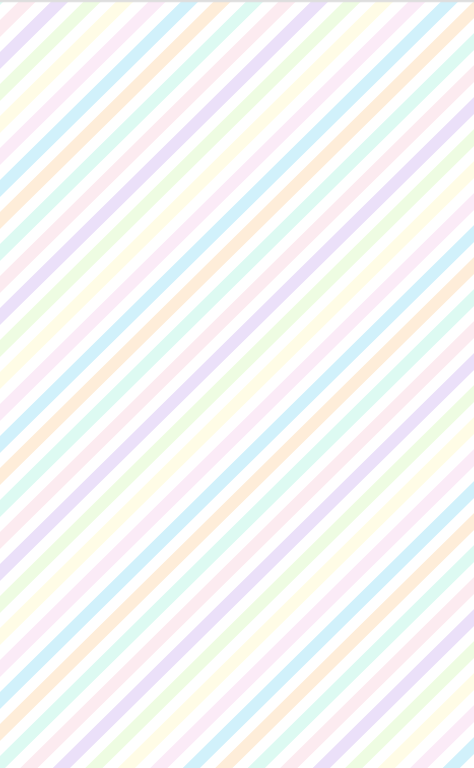
This pattern is drawn by a Shadertoy shader. Its source:

```glsl
// Pastel diagonal stripes on white: eight colours cycle three times down the canvas.
// A slanted coordinate is cut into equal bands; each band index picks its colour,
// and a distance to the band centre gives a smooth-edged stripe.

const float CYCLES_DOWN = 3.0;      // full colour cycles per canvas height
const int COLOUR_COUNT = 8;
const float SLOPE = 0.985;          // rise of a stripe per unit of run
const float FIRST_CENTRE = 0.2454;  // first blue stripe on the left edge, from the top
const float STRIPE_FILL = 0.53;     // coloured part of each band
const float EDGE_HEIGHT = 0.0028;   // thin shaded line along the top
const vec3 EDGE_GREY = vec3(0.87);
const vec3 PAPER = vec3(1.0);

const vec3 PASTELS[COLOUR_COUNT] = vec3[COLOUR_COUNT](
    vec3(0.82, 0.945, 0.985),  // blue
    vec3(0.995, 0.93, 0.85),   // orange
    vec3(0.865, 0.98, 0.95),   // mint
    vec3(0.99, 0.92, 0.94),    // pink
    vec3(0.92, 0.88, 0.975),   // lilac
    vec3(0.935, 0.99, 0.885),  // green
    vec3(1.0, 0.99, 0.90),     // yellow
    vec3(0.985, 0.92, 0.97)    // rose
);

// Colour of the stripe with any integer index
vec3 stripeColour(float index) {
    return PASTELS[int(mod(index, float(COLOUR_COUNT)))];
}

void mainImage(out vec4 fragColor, in vec2 fragCoord) {
    float pixel = 1.0 / iResolution.y;
    vec2 p = fragCoord * pixel;
    float depth = 1.0 - p.y;

    // Slanted coordinate, with whole numbers at stripe centres
    float bands = CYCLES_DOWN * float(COLOUR_COUNT);
    float across = (depth + SLOPE * p.x - FIRST_CENTRE) * bands;
    float index = floor(across + 0.5);

    // Signed distance to the stripe edge, in band units
    float edge = abs(across - index) - 0.5 * STRIPE_FILL;
    float blur = bands * pixel * 0.8;
    float stripe = 1.0 - smoothstep(-blur, blur, edge);
    vec3 colour = mix(PAPER, stripeColour(index), stripe);

    // Fine grey shade at the top border
    float border = 1.0 - smoothstep(EDGE_HEIGHT - pixel, EDGE_HEIGHT + pixel, depth);
    colour = mix(colour, EDGE_GREY, border);

    fragColor = vec4(colour, 1.0);
}
```
